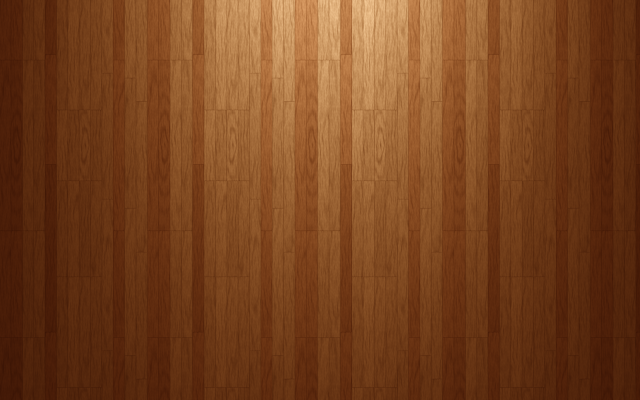
Reproduce this texture procedurally as a WebGL 1 fragment shader.

```glsl
precision highp float;

uniform vec2 u_resolution;

// Lengths are fractions of the canvas height, measured from the top left.
const vec2 TILE = vec2(0.3692, 0.694);
const float COLUMNS = 13.0;
const float TILE_SHIFT = -0.001;
const float SEAM_WIDTH = 0.0018;
const float SEAM_DEPTH = 0.13;
const float RING_COUNT = 3.4;
const float RING_DEPTH = 0.11;
const float KNOT_DEPTH = 0.20;
const float FLECK_DEPTH = 0.08;
const vec2 FLECK_SIZE = vec2(0.0038, 0.034);
const vec2 PORE_SIZE = vec2(0.0026, 0.007);
const float PORE_DEPTH = 0.08;
const float DARK_TONE = 0.925;
const float LIGHT_TONE = 1.025;
const float TONE_SPREAD = 0.09;
const vec3 RED_TINT = vec3(1.0, 0.93, 0.88);
const float LAMP_X = 0.52;
const float AMBIENT = 0.243;
const float LAMP_POWER = 0.61;
const vec3 WOOD_GAIN = vec3(1.0, 0.844, 0.654);
const vec3 WOOD_GAMMA = vec3(1.0, 1.556, 2.354);

float hash(vec2 p) {
  return fract(sin(dot(p, vec2(127.1, 311.7))) * 4375.85);
}

// 1.0 when the column index is n
float isColumn(float column, float n) {
  return 1.0 - step(0.5, abs(column - n));
}

// Distance to the nearest scattered point
float cellular(vec2 p) {
  vec2 cell = floor(p);
  float nearest = 2.0;
  for (int j = -1; j <= 1; j++) {
    for (int i = -1; i <= 1; i++) {
      vec2 c = cell + vec2(float(i), float(j));
      vec2 point = c + vec2(hash(c), hash(c + 17.3));
      nearest = min(nearest, distance(p, point));
    }
  }
  return nearest;
}

// Board layout: x = first joint, y and z = later joints measured from it
vec3 boardJoints(float column) {
  float knotGroup = step(4.5, column) * step(column, 8.5);
  float longGroup = max(step(column, 3.5), isColumn(column, 10.0));
  float h = hash(vec2(column, 5.0));
  vec3 joints = vec3(0.12 + 0.16 * h, 0.26 + 0.14 * h, TILE.y);
  joints = mix(joints, vec3(0.150, 0.427, TILE.y), longGroup);
  return mix(joints, vec3(0.275, 0.177, 0.417), knotGroup);
}

// Growth rings: ovals round a knot, long flames elsewhere
float rings(vec2 p, float knot, float seed) {
  float offset = mix((seed - 0.5) * 1.3, 0.0, knot);
  float stretch = mix(0.06 + 0.06 * seed, 0.20, knot);
  float wobble = 0.06 * sin(p.y * 1.7 + seed * 30.0)
               + 0.03 * sin(p.y * 4.3 + p.x * 5.0 + seed * 50.0);
  float radius = length(vec2(p.x - offset + wobble, p.y * stretch));
  float wave = 0.5 + 0.5 * cos(6.2832 * RING_COUNT * radius);
  float patchy = 0.55 + 0.45 * sin(p.y * 0.8 + p.x * 3.0 + seed * 20.0);
  float core = exp(-1.2 * radius);
  return wave * wave * wave * mix(RING_DEPTH * patchy, KNOT_DEPTH * core, knot);
}

float lamp(vec2 uv) {
  float dx = uv.x - LAMP_X;
  float across = exp(-dx * dx / (0.130 + 0.06 * uv.y));
  float down = exp(-uv.y * (0.9 + 0.55 * uv.y));
  return AMBIENT + LAMP_POWER * across * down;
}

vec3 wood(vec2 p) {
  // Column and board within the repeating tile
  float width = TILE.x / COLUMNS;
  float x = mod(p.x - TILE_SHIFT, TILE.x) / width;
  float column = min(floor(x), COLUMNS - 1.0);
  float u = x - column - 0.5;
  vec3 joints = boardJoints(column);
  float y = mod(p.y - joints.x, TILE.y);
  float second = step(joints.y, y);
  float third = step(joints.z, y);
  float board = second + third;
  float top = mix(mix(0.0, joints.y, second), joints.z, third);
  float bottom = mix(mix(joints.y, joints.z, second), TILE.y, third);
  float seed = hash(vec2(column + 2.0, board + 9.0));

  // Board tone
  float dark = max(step(column, 1.5),
                   max(isColumn(column, 4.0), isColumn(column, 10.0)));
  float tone = mix(LIGHT_TONE, DARK_TONE, dark) + TONE_SPREAD * (seed - 0.5);

  // Rings, flecks and pores
  float knot = max(isColumn(column, 1.0), isColumn(column, 7.0)) * (1.0 - second);
  vec2 local = vec2(u, (y - 0.5 * (top + bottom)) / width);
  vec2 grain = local * width + 3.0 * vec2(seed, column / COLUMNS);
  float fleck = 1.0 - smoothstep(0.05, 0.50, cellular(grain / FLECK_SIZE));
  float pore = cellular(grain / PORE_SIZE) - 0.45;
  tone *= 1.03 - rings(local, knot, seed);
  tone *= 1.02 - FLECK_DEPTH * fleck + PORE_DEPTH * pore;

  // Seams
  float edge = min((0.5 - abs(u)) * width, min(y - top, bottom - y));
  tone *= 1.0 - SEAM_DEPTH * (1.0 - smoothstep(0.0, SEAM_WIDTH, edge));

  float light = lamp(vec2(p.x * u_resolution.y / u_resolution.x, p.y)) * tone;
  return WOOD_GAIN * pow(vec3(light), WOOD_GAMMA) * mix(vec3(1.0), RED_TINT, dark);
}

void main() {
  // Four samples per pixel smooth the edges
  vec3 color = vec3(0.0);
  for (int i = 0; i < 4; i++) {
    vec2 shift = vec2(mod(float(i), 2.0), floor(float(i) / 2.0)) * 0.5 - 0.25;
    vec2 p = (gl_FragCoord.xy + shift) / u_resolution.y;
    color += 0.25 * wood(vec2(p.x, 1.0 - p.y));
  }
  gl_FragColor = vec4(color, 1.0);
}
```
